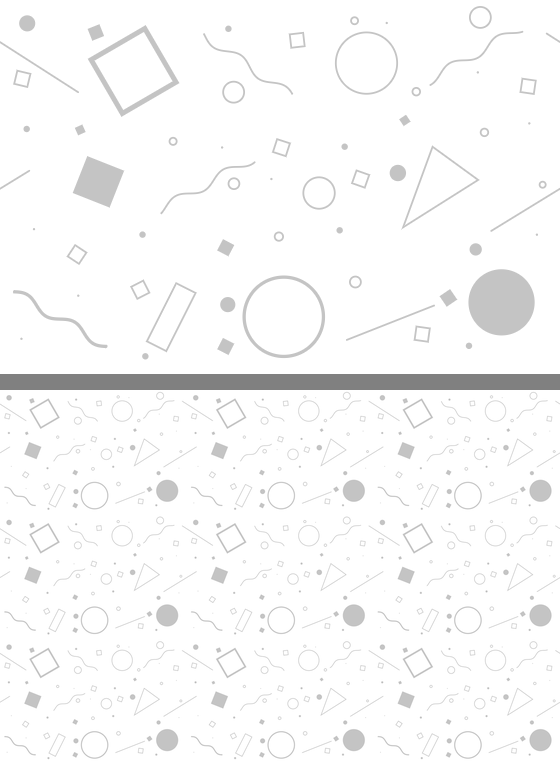
Top, the tile; bottom, the same tile 3 across and 3 down.
This pattern is drawn by a Shadertoy shader. Its source:

```glsl
// Seamless scatter of grey geometric shapes, outlines and wavy strokes on white.

// Lengths are fractions of the canvas height.
const vec3  PAPER = vec3(1.0);
const vec3  INK = vec3(0.767);
const float THIN = 0.0024;          // half widths of strokes
const float BOLD = 0.0044;
const float HEAVY = 0.0067;
const vec2  BIG_GRID = vec2(5.0, 3.0);
const vec2  BIG_JITTER = vec2(0.03, 0.08);
const float ROW_SHIFT = 0.37;       // stagger of rows, in cells
const vec2  SMALL_GRID = vec2(9.0, 7.0);
const float SMALL_REACH = 0.033;    // room kept inside each small cell
const float CLEARANCE = 0.024;      // gap between small and big shapes
const float WAVE_HALF = 0.142;
const float WAVE_HEIGHT = 0.0125;
const float WAVE_FREQ = 43.0;

const int DISC = 0, RING = 1, RING_BOLD = 2, RING_MID = 3, SQUARE = 4, SQUARE_BOLD = 5;
const int TRIANGLE = 6, BAR = 7, LINE = 8, WAVE = 9, WAVE_BOLD = 10;
const int BIG_KINDS[15] = int[15](
    WAVE_BOLD, BAR, RING_BOLD, LINE, DISC,
    SQUARE, WAVE, RING_MID, TRIANGLE, LINE,
    SQUARE_BOLD, WAVE, RING, WAVE, LINE);

// Integer hash: three values from 0 to 1
vec3 hash3(int id, int salt) {
    uvec3 v = uvec3(id, salt, id + 31 * salt) * 1664525u + 1013904223u;
    for (int i = 0; i < 2; i++) {
        v.x += v.y * v.z;
        v.y += v.z * v.x;
        v.z += v.x * v.y;
        v ^= v >> 16u;
    }
    return vec3(v & 0xffffu) / 65535.0;
}

vec2 rotate(vec2 p, float angle) {
    float c = cos(angle), s = sin(angle);
    return vec2(c * p.x + s * p.y, c * p.y - s * p.x);
}

// Distances with mitred corners
float boxDist(vec2 p, vec2 halfSize) {
    vec2 d = abs(p) - halfSize;
    return max(d.x, d.y);
}

float edgeDist(vec2 p, vec2 a, vec2 b) {
    vec2 e = normalize(b - a);
    return dot(p - a, vec2(-e.y, e.x));
}

float triangleDist(vec2 p) {
    vec2 a = vec2(0.027, 0.1), b = vec2(0.105, -0.029), c = vec2(-0.129, -0.068);
    return max(edgeDist(p, a, b), max(edgeDist(p, b, c), edgeDist(p, c, a)));
}

float lineDist(vec2 p, float halfLength) {
    return length(vec2(p.x - clamp(p.x, -halfLength, halfLength), p.y));
}

float waveDist(vec2 p, float phase) {
    float x = clamp(p.x, -WAVE_HALF, WAVE_HALF);
    float t = WAVE_FREQ * x + phase;
    float slope = WAVE_HEIGHT * WAVE_FREQ * cos(t);
    float d = (p.y - WAVE_HEIGHT * sin(t)) / sqrt(1.0 + slope * slope);
    return length(vec2(p.x - x, d));
}

// A stroke of zero means a filled body
float inkDist(float body, float stroke) {
    return stroke > 0.0 ? abs(body) - stroke : body;
}

// Body distance and stroke of one big shape
vec2 bigShape(vec2 p, int kind, float vary) {
    if (kind == DISC) return vec2(length(p) - 0.0885, 0.0);
    if (kind == RING) return vec2(length(p) - 0.082, THIN);
    if (kind == RING_BOLD) return vec2(length(p) - 0.106, BOLD);
    if (kind == RING_MID) return vec2(length(p) - 0.042, THIN);
    if (kind == SQUARE) return vec2(boxDist(p, vec2(0.053)), 0.0);
    if (kind == SQUARE_BOLD) return vec2(boxDist(p, vec2(0.083)), HEAVY);
    if (kind == TRIANGLE) return vec2(triangleDist(p), THIN);
    if (kind == BAR) return vec2(boxDist(p, vec2(0.029, 0.087)), THIN);
    if (kind == LINE) return vec2(lineDist(p, mix(0.115, 0.155, vary)), THIN);
    return vec2(waveDist(p, 6.283 * vary), kind == WAVE ? THIN : BOLD);
}

// Nearest body and nearest ink of all big shapes, wrapped around the tile
vec2 bigLayer(vec2 p, vec2 tile) {
    vec2 nearest = vec2(1.0);
    for (int i = 0; i < 15; i++) {
        vec2 cell = vec2(i % 5, i / 5);
        vec3 place = hash3(i, 3), look = hash3(i, 8);
        vec2 center = (cell + 0.5 + vec2(ROW_SHIFT * cell.y, 0.0)) * tile / BIG_GRID;
        vec2 d = p - center - (place.xy - 0.5) * BIG_JITTER;
        d -= tile * round(d / tile);
        float slant = mix(0.35, 0.62, look.x) * (look.y < 0.65 ? 1.0 : -1.0);
        vec2 shape = bigShape(rotate(d, slant), BIG_KINDS[i], look.z);
        nearest = min(nearest, vec2(shape.x, inkDist(shape.x, shape.y)));
    }
    return nearest;
}

// One small shape per cell, left out where a big one is too close
float smallLayer(vec2 p, vec2 tile) {
    vec2 size = tile / SMALL_GRID;
    vec2 cell = min(floor(p / size), SMALL_GRID - 1.0);
    int id = int(cell.x + SMALL_GRID.x * cell.y);
    vec3 place = hash3(id, 5);
    vec2 center = (cell + 0.5) * size + (place.xy - 0.5) * (size - 2.0 * SMALL_REACH);
    float pick = fract(float(id) * 0.618), vary = hash3(id, 6).x;
    bool isBox = pick > 0.7;
    float radius = pick < 0.2 ? 0.003 : pick < 0.37 ? 0.0085
        : pick < 0.46 ? mix(0.015, 0.022, vary) : pick < 0.66 ? mix(0.008, 0.016, vary)
        : !isBox ? 0.028 : pick < 0.85 ? 0.018 : mix(0.011, 0.017, step(0.6, vary));
    float stroke = pick > 0.46 && pick < 0.85 ? THIN : 0.0;
    if (bigLayer(center, tile).x < radius + CLEARANCE) return 1.0;
    vec2 d = rotate(p - center, 1.2 * (place.z - 0.5));
    return inkDist(isBox ? boxDist(d, vec2(radius)) : length(d) - radius, stroke);
}

void mainImage(out vec4 fragColor, in vec2 fragCoord) {
    vec2 tile = iResolution.xy / iResolution.y;
    vec2 p = fragCoord / iResolution.y;
    float ink = min(bigLayer(p, tile).y, smallLayer(p, tile));
    float cover = clamp(0.5 - ink * iResolution.y, 0.0, 1.0);
    fragColor = vec4(mix(PAPER, INK, cover), 1.0);
}
```
